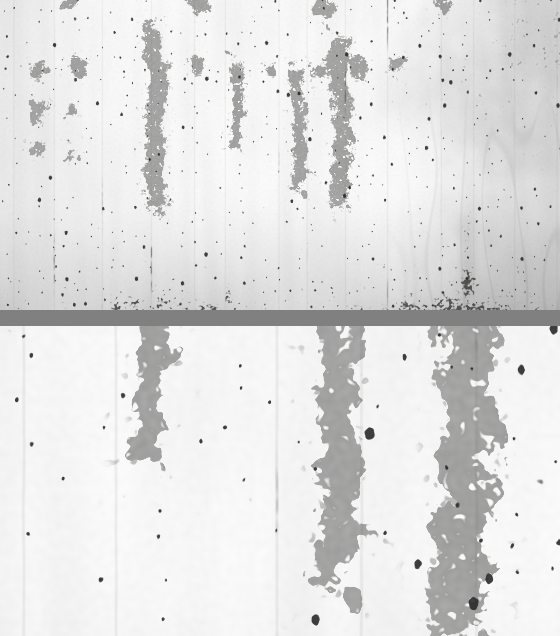
Top: the whole. Bottom: its middle third, enlarged.
This texture is drawn by a Shadertoy shader. Its source:

```glsl
// Weathered white concrete: pale plaster with board seams, peeled grey
// patches in upright streaks, speckled grime at the foot and right, pits.
// Ragged shapes are distance functions disturbed by gradient noise.

const vec3 PLASTER = vec3(0.963, 0.963, 0.962);
const vec3 PEELED = vec3(0.635, 0.635, 0.633);
const vec3 GRIME = vec3(0.24, 0.24, 0.235);
const vec3 PIT = vec3(0.16);
const float SEAM_SPACING = 0.135;
const float SEAM_WIDTH = 0.0016;
const float PIT_CELL = 0.038;
const float PIT_CHANCE = 0.36;
const float RAGGEDNESS = 0.055;
const float STAIN_X = 1.51;
const int STREAKS = 4;
const int LEFT_BLOBS = 6;
const int ROW_BLOBS = 7;
const int TOP_BLOBS = 4;

vec2 hash2(vec2 p) {
    vec3 q = fract(vec3(p.xyx) * vec3(0.1031, 0.1030, 0.0973));
    q += dot(q, q.yzx + 33.33);
    return fract((q.xx + q.yz) * q.zy);
}

float corner(vec2 cell, vec2 offset, vec2 f) {
    return dot(hash2(cell + offset) * 2.0 - 1.0, f - offset);
}

float gradientNoise(vec2 p) {
    vec2 i = floor(p), f = p - i;
    vec2 u = f * f * f * (f * (f * 6.0 - 15.0) + 10.0);
    vec2 e = vec2(0.0, 1.0);
    return mix(mix(corner(i, e.xx, f), corner(i, e.yx, f), u.x),
               mix(corner(i, e.xy, f), corner(i, e.yy, f), u.x), u.y);
}

float fbm(vec2 p) {
    float sum = 0.0, amp = 0.6;
    for (int i = 0; i < 4; i++) {
        sum += amp * gradientNoise(p);
        p = mat2(1.6, 1.2, -1.2, 1.6) * p + 17.3;
        amp *= 0.55;
    }
    return sum;
}

float blob(vec2 p, vec2 centre, float seed) {
    vec2 h = hash2(vec2(seed, 4.7));
    return length((p - centre - 0.03 * (h - 0.5)) * vec2(1.0, 0.85)) - mix(0.012, 0.033, h.x);
}

// Signed distance to the peeled areas before their edges are roughened
float peeledDistance(vec2 p) {
    float d = 1.0;
    for (int i = 0; i < STREAKS; i++) {
        float k = float(i), swing = cos(2.3 * k);
        vec2 centre = vec2(0.5 + 0.2 * k + 0.07 * sin(1.047 * k), 0.62 + 0.05 * sin(2.0 * k));
        vec2 halfSize = vec2(0.021 + 0.009 * swing, 0.20 + 0.09 * swing);
        centre.x += 0.03 * gradientNoise(vec2(p.y * 5.0, k * 9.1));
        vec2 q = abs(p - centre) - halfSize;
        d = min(d, max(q.x, q.y * 0.5));
    }
    for (int i = 0; i < LEFT_BLOBS; i++) {
        float k = float(i);
        d = min(d, blob(p, vec2(0.12 + 0.12 * mod(k, 2.0), 0.78 - 0.13 * floor(k / 2.0)), k));
    }
    for (int i = 0; i < ROW_BLOBS; i++) {
        float k = float(i);
        d = min(d, blob(p, vec2(0.50 + 0.13 * k, 0.78), k + 20.0));
    }
    for (int i = 0; i < TOP_BLOBS; i++) {
        float k = float(i);
        d = min(d, blob(p, vec2(0.23 + 0.40 * k, 0.985), k + 40.0));
    }
    return d;
}

// Small dark pits: x is coverage
float pits(vec2 p, float px) {
    vec2 cell = floor(p / PIT_CELL);
    vec2 h = hash2(cell + 3.0), place = hash2(cell + 91.0);
    vec2 q = p - (cell + mix(vec2(0.2), vec2(0.8), place)) * PIT_CELL;
    float radius = 0.0014 + 0.0042 * pow(h.y, 5.0);
    float d = length(q * vec2(1.0, 0.8)) + 0.002 * gradientNoise(p * 200.0) - radius;
    return step(h.x, PIT_CHANCE) * smoothstep(0.7 * px, -0.7 * px, d);
}

// Board joints: faint along their length, dark where they have opened
float seams(vec2 p, float px) {
    float id = floor(p.x / SEAM_SPACING);
    float x = (id + 0.5 + 0.5 * (hash2(vec2(id, 8.0)).x - 0.5)) * SEAM_SPACING;
    x += 0.0015 * gradientNoise(vec2(p.y * 14.0, id));
    float line = smoothstep(SEAM_WIDTH + px, SEAM_WIDTH - px, abs(p.x - x));
    float opened = smoothstep(0.20, 0.42, gradientNoise(vec2(id * 7.37, p.y * 3.5)));
    float broken = smoothstep(-0.25, 0.2, gradientNoise(p * vec2(30.0, 45.0)));
    return line * (0.07 + 0.6 * opened * broken);
}

void mainImage(out vec4 fragColor, in vec2 fragCoord) {
    float px = 1.0 / iResolution.y;
    vec2 p = fragCoord * px;
    float cloud = fbm(p * 3.5), fine = gradientNoise(p * 105.0);
    float medium = gradientNoise(p * 47.0 + 5.0);

    // Plaster, shaded toward the left, foot and right
    float right = smoothstep(1.2, 1.8, p.x + 0.25 * cloud);
    float shade = 0.055 * smoothstep(0.4, 0.0, p.x) + 0.08 * smoothstep(0.42, 0.0, p.y)
                + 0.115 * right + 0.035 * cloud + 0.018 * fine;
    shade += 0.025 * gradientNoise(vec2(p.x * 24.0, p.y * 1.5));
    float drip = abs(gradientNoise(vec2(p.x * 10.0, p.y * 1.8)));
    shade += 0.04 * smoothstep(0.06, 0.0, drip) * smoothstep(1.2, 1.4, p.x) * smoothstep(0.8, 0.5, p.y);
    vec3 color = PLASTER - shade;

    // Peeled patches with flaking rims
    float d = peeledDistance(p) + RAGGEDNESS * fbm(p * 24.0) + 0.014 * fine;
    float flakes = smoothstep(-0.36, -0.2, 0.7 * fine + 0.5 * medium);
    float peeled = smoothstep(px, -px, d) * flakes;
    float crumbs = smoothstep(0.28, 0.42, 0.7 * fine + 0.7 * medium) * smoothstep(0.04, 0.0, d);
    color = mix(color, PEELED + 0.05 * cloud + 0.05 * fine, max(peeled, 0.75 * crumbs));

    // Speckled grime: foot of the wall, one tall stain, worn right side
    float foot = exp(-p.y / 0.085) * (0.65 + 1.3 * gradientNoise(vec2(p.x * 3.2, 2.6)));
    float across = (p.x - STAIN_X + 0.03 * cloud) / 0.033;
    float stain = exp(-across * across) * smoothstep(0.55, 0.05, p.y);
    float worn = 0.55 * right * smoothstep(0.25, 0.85, p.y + 0.5 * cloud);
    float density = max(max(foot, stain), worn);
    float grain = 0.65 * fine + 0.55 * medium + 0.45 * gradientNoise(p * 17.0);
    float speck = smoothstep(0.0, 0.28, grain - 0.56 + 0.62 * density);
    float strength = mix(0.85, 0.3, smoothstep(0.0, 0.2, worn - max(foot, stain)));
    color -= 0.09 * clamp(density, 0.0, 1.0);
    color = mix(color, GRIME, speck * strength);

    // Joints and pits
    color = mix(color, GRIME, seams(p, px));
    color = mix(color, PIT, 0.9 * pits(p, px));
    fragColor = vec4(clamp(color, 0.0, 1.0), 1.0);
}
```
